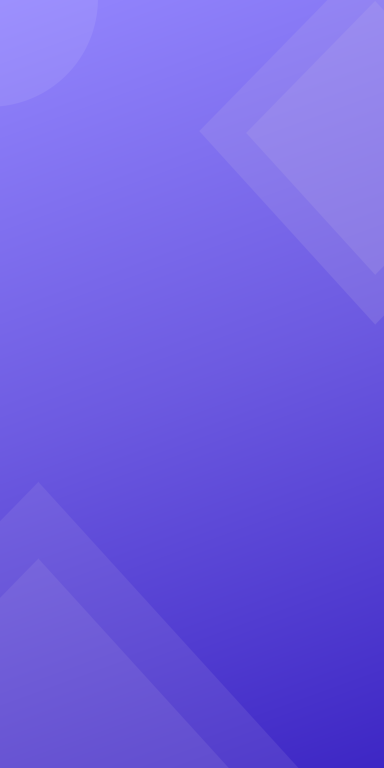
This background is drawn by a Shadertoy shader. Its source:

```glsl
// Violet diagonal gradient with a pale corner disc and two nested translucent diamonds.

const vec3 LIGHT_VIOLET = vec3(0.578, 0.525, 0.995);
const vec3 MID_VIOLET   = vec3(0.425, 0.353, 0.880);
const vec3 DEEP_INDIGO  = vec3(0.240, 0.150, 0.770);
const vec3 PALE_LILAC   = vec3(0.780, 0.730, 0.900);

// Three-stop gradient along a unit direction; t runs from 0 to 1 across the canvas.
vec3 gradient(vec2 p, vec2 size, vec2 dir) {
    float span = dot(abs(dir), size);
    float t = dot(p - 0.5 * size, dir) / span + 0.5;
    vec3 upper = mix(LIGHT_VIOLET, MID_VIOLET, clamp(2.0 * t, 0.0, 1.0));
    return mix(upper, DEEP_INDIGO, clamp(2.0 * t - 1.0, 0.0, 1.0));
}

float discDistance(vec2 p, vec2 center, float radius) {
    return length(p - center) - radius;
}

// Slightly skewed diamond: sides rise at slope 'rise' and drop at slope 'fall'.
float diamondDistance(vec2 p, vec2 center, float halfSide) {
    const float rise = 1.023, fall = 1.1;
    vec2 q = p - center;
    vec2 along = vec2(q.y + fall * q.x, rise * q.x - q.y) / (rise + fall);
    return 1.45 * (max(abs(along.x), abs(along.y)) - halfSide);
}

// Blends a translucent tint over the base inside a shape.
vec3 overlay(vec3 base, vec3 tint, float alpha, float dist, float blur) {
    return mix(base, tint, alpha * (1.0 - smoothstep(-blur, blur, dist)));
}

// Two concentric diamonds, the inner one stacked on the outer.
vec3 nestedDiamonds(vec3 base, vec2 p, vec2 center, vec2 halfSides, float alpha, float blur) {
    for (int i = 0; i < 2; i++) {
        float d = diamondDistance(p, center, halfSides[i]);
        base = overlay(base, PALE_LILAC, alpha, d, blur);
    }
    return base;
}

void mainImage(out vec4 fragColor, in vec2 fragCoord) {
    // Canvas is one unit wide and two units tall.
    vec2 size = vec2(1.0, 2.0);
    vec2 p = fragCoord / iResolution.xy * size;
    float blur = 0.7 / min(iResolution.x, 0.5 * iResolution.y);

    // Background
    vec3 color = gradient(p, size, vec2(0.342, -0.940));

    // Corner disc
    float disc = discDistance(p, vec2(-0.026, 2.003), 0.281);
    color = overlay(color, vec3(1.0), 0.085, disc, blur);

    // Upper right and lower left diamonds
    color = nestedDiamonds(color, p, vec2(0.977, 1.641), vec2(0.229, 0.168), 0.16, blur);
    color = nestedDiamonds(color, p, vec2(0.100, -0.030), vec2(0.365, 0.271), 0.12, blur);

    fragColor = vec4(color, 1.0);
}
```
